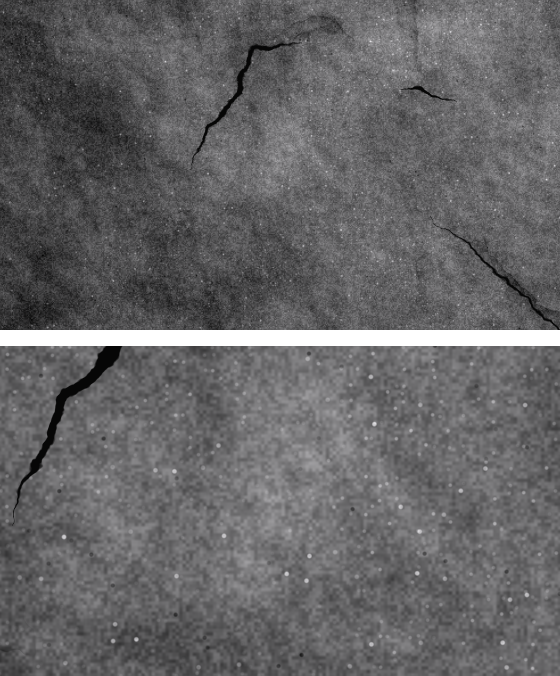
Top: the whole. Bottom: its middle third, enlarged.
Give the GLSL for this texture, as a WebGL 2 fragment shader.

```glsl
#version 300 es
precision highp float;
// Dark slate wall: a soft left-to-right tone with cloudy stains and fine grain,
// embossed ridges and wrinkles, tapered black cracks and scattered pale specks.
// Lengths are in canvas heights; lines are polylines of (x, y, half width).

uniform vec2 u_resolution;
out vec4 fragColor;

const vec3 TINT = vec3(0.998, 0.992, 1.008);
const float DARK_TONE = 0.235;
const float LIGHT_TONE = 0.415;
const float STAIN = 0.26;
const float GRAIN = 0.15;
const float MOTTLE = 0.08;
const float EMBOSS = 0.22;
const float WRINKLE_DEPTH = 0.17;
const float RIDGE_DEPTH = 0.15;
const float CRACK_TONE = 0.025;

// A zero width at both ends of a segment separates two lines.
const int POINTS = 14;
const vec3 CRACKS[POINTS] = vec3[](
  vec3(0.905, 0.870, 0.0), vec3(0.83, 0.863, 0.005), vec3(0.764, 0.846, 0.007),
  vec3(0.722, 0.714, 0.008), vec3(0.63, 0.61, 0.006), vec3(0.579, 0.49, 0.0),
  vec3(1.215, 0.722, 0.0), vec3(1.28, 0.725, 0.007), vec3(1.385, 0.69, 0.0),
  vec3(1.305, 0.342, 0.0), vec3(1.432, 0.245, 0.003), vec3(1.568, 0.112, 0.004),
  vec3(1.64, 0.05, 0.004), vec3(1.70, -0.02, 0.003));
const vec3 RIDGES[POINTS] = vec3[](
  vec3(1.07, 0.87, 0.0), vec3(1.01, 0.945, 0.012), vec3(0.94, 0.955, 0.012),
  vec3(0.83, 0.89, 0.0), vec3(1.03, 0.89, 0.0), vec3(0.98, 0.92, 0.014),
  vec3(0.88, 0.88, 0.0), vec3(1.78, 0.03, 0.0), vec3(1.64, 0.08, 0.025),
  vec3(1.54, 0.165, 0.02), vec3(1.46, 0.28, 0.0), vec3(1.255, 0.77, 0.0),
  vec3(1.268, 0.9, 0.02), vec3(1.262, 1.02, 0.025));
// Wrinkled patches: centre and radius.
const vec3 PATCHES[5] = vec3[](
  vec3(1.42, 0.19, 0.13), vec3(0.55, 0.33, 0.06), vec3(0.43, 0.95, 0.10),
  vec3(0.62, 0.11, 0.05), vec3(0.90, 0.02, 0.04));

float hash(vec2 cell) {
  uvec2 q = uvec2(ivec2(cell)) * 1664525u + 1013904223u;
  for (int i = 0; i < 2; i++) {
    q.x += q.y * 1664525u;
    q.y += q.x * 1664525u;
    q ^= q >> 16u;
  }
  return float(q.x >> 8u) / 16777216.0;
}

float noise(vec2 p) {
  vec2 i = floor(p), f = fract(p);
  f = f * f * (3.0 - 2.0 * f);
  return mix(mix(hash(i), hash(i + vec2(1, 0)), f.x),
             mix(hash(i + vec2(0, 1)), hash(i + vec2(1, 1)), f.x), f.y);
}

float fbm(vec2 p) {
  float sum = 0.0, amp = 0.516;
  for (int i = 0; i < 5; i++) {
    sum += amp * noise(p);
    p = mat2(1.6, 1.2, -1.2, 1.6) * p + 17.3;
    amp *= 0.5;
  }
  return sum;
}

float blob(vec2 p, vec2 centre, float radius) {
  vec2 d = (p - centre) / radius;
  return exp(-dot(d, d));
}

// Distance to segment, signed offset to its left, and local half width.
vec3 segment(vec2 p, vec3 a, vec3 b) {
  vec2 ab = b.xy - a.xy, ap = p - a.xy;
  float t = clamp(dot(ap, ab) / dot(ab, ab), 0.0, 1.0);
  float side = (ab.x * ap.y - ab.y * ap.x) / length(ab);
  return vec3(length(ap - ab * t), side, mix(a.z, b.z, t));
}

// Round grains, at most one per cell, each with its own brightness.
float specks(vec2 p, float cells, float chance, float radius, float px) {
  vec2 cell = floor(p * cells);
  vec2 centre = 0.3 + 0.4 * vec2(hash(cell + 31.0), hash(cell + 67.0));
  float d = length(fract(p * cells) - centre) / cells;
  float present = step(hash(cell), chance) * (0.3 + 0.7 * hash(cell + 113.0));
  return present * (1.0 - smoothstep(radius - px, radius + px, d));
}

void main() {
  float px = 1.0 / u_resolution.y;
  vec2 p = gl_FragCoord.xy * px;

  // Broad tone and stains
  float stain = fbm(p * 3.5) - 0.5;
  float tone = mix(DARK_TONE, LIGHT_TONE, smoothstep(-0.1, 0.95, p.x + 0.5 * stain));
  tone += STAIN * stain + 0.12 * (fbm(p * 14.0 + 40.0) - 0.5);
  tone += 0.06 * blob(p, vec2(0.32, 0.42), 0.22) + 0.035 * blob(p, vec2(0.86, 0.64), 0.2);
  tone -= 0.05 * blob(p, vec2(0.5, 0.85), 0.3) + 0.06 * blob(p, vec2(1.36, 0.74), 0.07);

  // Grain and emboss, lit from the upper right
  tone += GRAIN * (noise(p * 290.0) - 0.5) + MOTTLE * (noise(p * 125.0) - 0.5);
  tone += EMBOSS * (fbm(p * 20.0) - fbm(p * 20.0 + 0.25));

  // Wrinkles follow a noise contour inside the patches
  float rough = 0.0;
  for (int i = 0; i < 5; i++) rough += blob(p, PATCHES[i].xy, PATCHES[i].z);
  float contour = fbm(p * 9.0 + 5.0) - 0.5;
  float fold = smoothstep(0.0, 0.012, contour) * exp(-max(contour, 0.0) * 35.0);
  tone -= WRINKLE_DEPTH * min(rough, 1.0) * fold;

  // Ridges and cracks on a wobbling domain
  vec2 wobble = vec2(fbm(p * 22.0 + 9.0), fbm(p * 22.0 + 77.0)) - 0.5;
  vec2 q = p + 0.035 * wobble;
  float ridge = 0.0, crack = 0.0, shadow = 0.0;
  for (int i = 0; i < POINTS - 1; i++) {
    vec3 r = segment(q, RIDGES[i], RIDGES[i + 1]);
    if (RIDGES[i].z + RIDGES[i + 1].z > 0.0)
      ridge = max(ridge, smoothstep(-0.003, 0.003, r.y) * exp(-r.x / (r.z + 0.001)));
    vec3 c = segment(q, CRACKS[i], CRACKS[i + 1]);
    if (CRACKS[i].z + CRACKS[i + 1].z > 0.0) {
      crack = max(crack, 1.0 - smoothstep(-px, px, c.x - c.z));
      shadow = max(shadow, exp(-c.x / 0.03) * c.z / 0.008);
    }
  }
  tone -= RIDGE_DEPTH * ridge + 0.07 * shadow;

  // Pale specks, dust and dark pits
  float dusty = 0.5 + smoothstep(0.35, 0.65, fbm(p * 5.0 + 60.0));
  tone += 0.42 * specks(p, 45.0, 0.1, 0.0022, px);
  tone += 0.16 * dusty * specks(p, 130.0, 0.13, 0.0017, px);
  tone -= 0.22 * specks(p + 3.0, 95.0, 0.02, 0.002, px);

  tone = mix(tone, CRACK_TONE, crack);
  fragColor = vec4(clamp(tone * TINT, 0.0, 1.0), 1.0);
}
```
